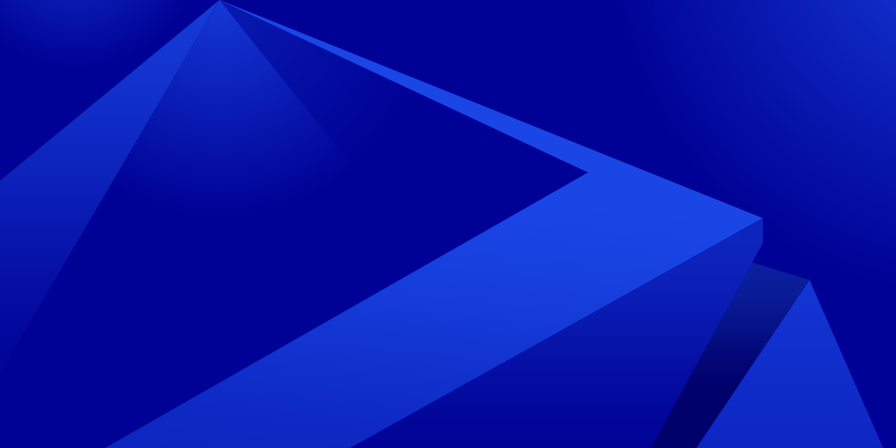
This background is drawn by a Shadertoy shader. Its source:

```glsl
// Folded blue crystal: flat facets with soft gradients over a deep blue field.
// Each facet is a convex quad built from signed edge distances, painted back
// to front; corner lights are radial falloffs. Units: canvas height = 1.

const vec3 DEEP = vec3(0.0, 0.008, 0.585);
const vec3 BRIGHT = vec3(0.10, 0.275, 0.90);

// Signed distance to the line a-b, positive on its right side.
float edge(vec2 p, vec2 a, vec2 b) {
    vec2 e = normalize(b - a);
    return dot(p - a, vec2(e.y, -e.x));
}

float coverage(float d) {
    return clamp(d * iResolution.y + 0.5, 0.0, 1.0);
}

// Smooth mask of a convex quad with clockwise corners.
float facet(vec2 p, vec2 a, vec2 b, vec2 c, vec2 d) {
    return coverage(min(min(edge(p, a, b), edge(p, b, c)),
                        min(edge(p, c, d), edge(p, d, a))));
}

// Radial light, 1 at the centre and 0 at the radius.
float glow(vec2 p, vec2 centre, float radius) {
    return max(1.0 - length(p - centre) / radius, 0.0);
}

void mainImage(out vec4 fragColor, in vec2 fragCoord) {
    vec2 p = fragCoord / iResolution.y;

    // Shared corners of the folded shape
    vec2 apex = vec2(0.490, 1.0);
    vec2 tip = vec2(1.703, 0.513);
    vec2 notch = vec2(1.3125, 0.615);
    vec2 peak = vec2(1.807, 0.375);
    vec2 leftFoot = vec2(-0.147, -0.083);
    vec2 innerFoot = vec2(0.019, -0.123);
    vec2 bandFoot = vec2(0.597, -0.103);

    // Field with lights in the upper corners
    float light = 0.85 * glow(p, vec2(2.16, 1.156), 0.81)
                + 0.65 * glow(p, vec2(0.17, 1.13), 0.28);
    vec3 color = mix(DEEP, BRIGHT, light);

    // Left face, fading downwards
    vec3 leftColor = mix(DEEP, BRIGHT, 0.85 * smoothstep(0.05, 1.1, p.y));
    color = mix(color, leftColor,
                facet(p, apex, leftFoot, vec2(-0.34, 0.03), vec2(-0.49, 0.193)));

    // Bright band, seen around the inner face
    vec3 bandColor = mix(vec3(0.05, 0.145, 0.745), BRIGHT,
                         smoothstep(-0.05, 0.72, p.y + 0.1 * p.x));
    color = mix(color, bandColor, facet(p, apex, tip, bandFoot, innerFoot));

    // Inner face with a creased glow under the apex
    float crease = coverage(edge(p, apex, vec2(0.781, 0.635)));
    float innerLight = glow(p, apex, 0.48) * mix(0.35, 0.8, crease);
    color = mix(color, mix(DEEP, BRIGHT, innerLight),
                facet(p, apex, notch, innerFoot, leftFoot));

    // Shadowed face behind the lower right fold
    vec3 shadeColor = mix(vec3(0.0, 0.0, 0.42), vec3(0.04, 0.125, 0.62),
                          smoothstep(0.1, 0.42, p.y));
    color = mix(color, shadeColor,
                facet(p, vec2(1.64, 0.426), peak, vec2(1.504, -0.075), vec2(1.35, -0.09)));

    // Small lit face at the right
    vec3 rightColor = mix(vec3(0.05, 0.15, 0.76), vec3(0.075, 0.21, 0.83), p.y / 0.375);
    color = mix(color, rightColor,
                facet(p, peak, vec2(2.004, -0.075), vec2(1.75, -0.09), vec2(1.504, -0.075)));

    // Underside of the band
    float underLight = 0.5 * smoothstep(-0.05, 0.5, p.y);
    color = mix(color, mix(DEEP, BRIGHT, underLight),
                facet(p, tip, vec2(1.703, 0.458), vec2(1.403, -0.092), bandFoot));

    fragColor = vec4(color, 1.0);
}
```
